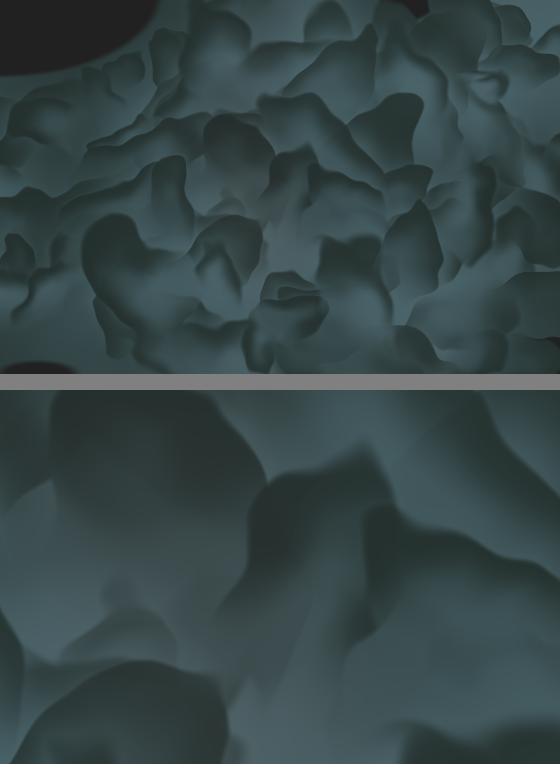
Top: the whole. Bottom: its middle third, enlarged.
This texture is drawn by a Shadertoy shader. Its source:

```glsl
// Billowing ink cloud: overlapping soft lobes with dark rims in murky teal water.

vec2 hash2(vec2 p) {
    p = vec2(dot(p, vec2(127.1, 311.7)), dot(p, vec2(269.5, 183.3)));
    return fract(sin(p) * 43758.5);
}

float gradientNoise(vec2 p) {
    vec2 i = floor(p), f = fract(p);
    vec2 u = f * f * f * (f * (f * 6.0 - 15.0) + 10.0);
    vec2 e = vec2(0.0, 1.0);
    float a = dot(hash2(i) * 2.0 - 1.0, f);
    float b = dot(hash2(i + e.yx) * 2.0 - 1.0, f - e.yx);
    float c = dot(hash2(i + e.xy) * 2.0 - 1.0, f - e.xy);
    float d = dot(hash2(i + e.yy) * 2.0 - 1.0, f - e.yy);
    return mix(mix(a, b, u.x), mix(c, d, u.x), u.y);
}

float ellipseDistance(vec2 p, vec2 radii) {
    return (length(p / radii) - 1.0) * min(radii.x, radii.y);
}

// Distance to the empty water at the canvas borders; negative inside it.
float voidDistance(vec2 p, float aspect) {
    float d = ellipseDistance(p - vec2(0.0, 1.02), vec2(0.42, 0.22));
    d = min(d, ellipseDistance(p - vec2(aspect, 0.0), vec2(0.13, 0.15)));
    d = min(d, ellipseDistance(p - vec2(aspect * 0.73, 1.01), vec2(0.07, 0.06)));
    return min(d, ellipseDistance(p - vec2(0.1, 0.0), vec2(0.09, 0.03)));
}

// Paints one lobe over tone (x) and cloud coverage (y).
void paintLobe(inout vec2 cloud, vec2 p, vec2 center, float size, vec2 id, vec2 middle) {
    vec2 q = (p - center) / size;
    if (dot(q, q) > 6.0) return;
    vec2 rnd = hash2(id + 31.7);
    float angle = rnd.x * 6.2832;
    vec2 axis = vec2(cos(angle), sin(angle));
    vec2 local = vec2(dot(q, axis), dot(q, vec2(-axis.y, axis.x)));
    float r = length(local * vec2(0.64, 1.3));
    r += 0.4 * gradientNoise(q * 1.4 + id * 5.3);

    // Rims darken upwards and away from the middle of the cloud
    vec2 jitter = hash2(id + 57.1) - 0.5;
    vec2 rimDir = normalize(vec2(0.0, 0.55) + (center - middle) * 1.1 + jitter * 1.6);
    float facing = dot(q, rimDir);
    float softness = mix(0.003, 0.014, rnd.y * rnd.y) / size;
    float mask = 1.0 - smoothstep(1.0 - softness, 1.0 + softness, r);
    float rim = smoothstep(0.15, 0.95, r) * smoothstep(-0.5, 0.6, facing);
    float shade = mix(0.3 + 0.62 * rnd.y, 0.04, rim);

    // Pale haze behind the rim, then the body fading out below
    float haze = exp(-3.5 * max(r - 1.0, 0.0)) * smoothstep(-0.3, 0.7, facing);
    cloud.x = mix(cloud.x, 0.92, 0.3 * haze * (1.0 - mask));
    cloud.x = mix(cloud.x, shade, 0.92 * mask * smoothstep(-0.9, 0.2, facing));
    cloud.y = max(cloud.y, mask);
}

void mainImage(out vec4 fragColor, in vec2 fragCoord) {
    vec2 p = fragCoord / iResolution.y;
    float aspect = iResolution.x / iResolution.y;
    vec2 middle = vec2(aspect * 0.5, 0.42);

    float edge = voidDistance(p, aspect);
    float broad = gradientNoise(p * 2.6 + 4.0);
    vec2 cloud = vec2(0.68 + 0.5 * broad, smoothstep(-0.004, 0.012, edge));

    // Layers from back to front; each row falls in front of the one above
    for (int layer = 0; layer < 3; layer++) {
        float depth = float(layer);
        vec2 s = p * 4.5 + depth * 13.0;
        vec2 warped = p + 0.07 * vec2(gradientNoise(s), gradientNoise(s + 47.0));
        warped += 0.02 * vec2(gradientNoise(s * 3.1), gradientNoise(s * 3.1 + 19.0));
        for (int row = 5; row >= 0; row--) {
            for (int column = 0; column < 9; column++) {
                vec2 id = vec2(float(column), float(row)) + depth * 17.0;
                vec2 rnd = hash2(id);
                vec2 center = (vec2(float(column), float(row)) + rnd * 1.1 - 0.2)
                            * vec2(aspect / 8.4, 0.19);
                float reach = length((center - middle) * vec2(0.8, 1.0));
                bool crowded = layer > 0 && hash2(id + 3.3).x > 1.1 - 0.25 * depth - 0.5 * reach;
                if (crowded || voidDistance(center, aspect) < 0.025) continue;
                float size = mix(0.055, 0.155, hash2(id + 9.1).y) * mix(1.1, 0.75, smoothstep(0.2, 0.8, reach));
                paintLobe(cloud, warped, center, size, id, middle);
            }
        }
    }

    // Dim the cloud towards its border and drift the light across it
    float tone = 0.48 + 1.15 * (cloud.x - 0.45);
    tone += 0.42 * broad + 0.1 * gradientNoise(p * 6.0);
    tone += 0.1 * smoothstep(0.5, 0.1, length(p - vec2(aspect * 0.64, 0.75)));
    tone *= mix(0.4, 1.0, smoothstep(-0.02, 0.22, edge));
    tone = smoothstep(-0.12, 1.12, tone);

    vec3 ink = mix(vec3(0.14, 0.19, 0.18), vec3(0.29, 0.39, 0.415), tone);
    float grey = smoothstep(0.0, 0.5, gradientNoise(p * 2.2 + 21.0));
    ink = mix(ink, vec3(dot(ink, vec3(0.3, 0.5, 0.2))), 0.25 * grey);
    fragColor = vec4(mix(vec3(0.13), ink, cloud.y), 1.0);
}
```
